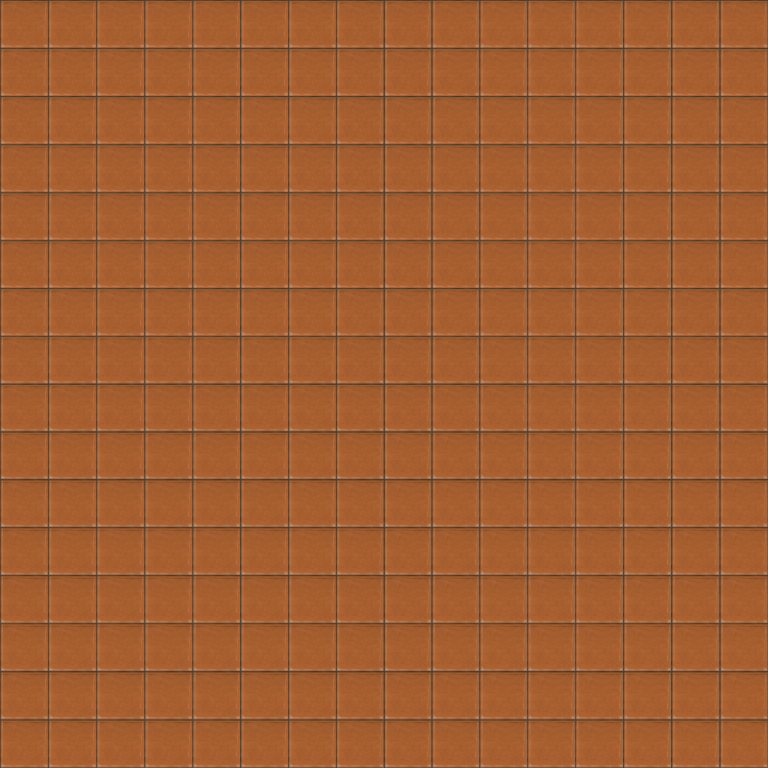
Give the GLSL for this pattern, as a WebGL 2 fragment shader.

```glsl
#version 300 es
precision highp float;
// Square terracotta tiles, 16 by 16, with thin dark grout and worn pale edges.
uniform vec2 u_resolution;
out vec4 fragColor;

float hash(vec2 p) {
    vec3 q = fract(vec3(p.xyx) * 0.1031);
    q += dot(q, q.yzx + 33.33);
    return fract((q.x + q.y) * q.z);
}

// Value noise that wraps after the given number of lattice steps.
float wrapNoise(vec2 p, vec2 period) {
    vec2 i = floor(p), f = fract(p);
    f = f * f * (3.0 - 2.0 * f);
    vec2 a = mod(i, period), b = mod(i + 1.0, period);
    return mix(mix(hash(a), hash(vec2(b.x, a.y)), f.x),
               mix(hash(vec2(a.x, b.y)), hash(b), f.x), f.y);
}

// Soft stripe of the given half width around zero, at least a pixel soft.
float stripe(float d, float halfWidth, float pixel) {
    float soft = max(pixel * 0.5, 0.006);
    return 1.0 - smoothstep(halfWidth - soft, halfWidth + soft, abs(d));
}

void main() {
    vec2 uv = gl_FragCoord.xy / u_resolution;
    // A slight drift lays the joints a little unevenly.
    vec2 grid = uv * 16.0 - 0.012 * sin(6.2831853 * uv) - vec2(0.004, -0.004);
    vec2 tile = fract(grid);
    float pixel = 16.0 / min(u_resolution.x, u_resolution.y);

    // Fired clay: broad clouds, horizontal brushing and fine grain.
    float cloud = wrapNoise(tile * 4.0, vec2(4.0)) - 0.5;
    float brushed = wrapNoise(tile * vec2(5.0, 16.0) + 7.0, vec2(5.0, 16.0)) - 0.5;
    float grain = wrapNoise(tile * 28.0, vec2(28.0)) - 0.5;
    vec3 color = vec3(0.646, 0.366, 0.184);
    color *= 1.0 + 0.045 * cloud + 0.04 * brushed + 0.06 * grain;
    color += vec3(0.028, 0.010, 0.006) * (0.5 - tile.y);

    // Glaze pooled near the top, and lighter bands at the left and right.
    float wave = 0.85 + 0.04 * sin(tile.x * 9.0);
    color += vec3(0.022, 0.022, 0.022) * stripe(tile.y - wave, 0.02, 0.06) * smoothstep(0.9, 0.2, tile.x);
    color += vec3(0.020, 0.015, 0.016) * (exp(-10.0 * tile.x) + exp(-14.0 * (1.0 - tile.x)));
    color *= 1.0 - 0.04 * smoothstep(0.84, 0.97, tile.y);

    // Worn rims in broken strokes: lower, left, and slanting at the right.
    vec3 rimColor = vec3(0.70, 0.52, 0.42);
    float wear = wrapNoise(tile * 11.0 + 3.0, vec2(11.0));
    float broken = smoothstep(0.35, 0.75, wear);
    float lowerRim = stripe(tile.y - 0.047, 0.014, pixel) * (0.25 + 0.5 * broken);
    float leftRim = stripe(tile.x - 0.047, 0.012, pixel) * (0.1 + 0.4 * broken);
    float rightRim = stripe(tile.x - 0.895 - 0.06 * tile.y, 0.008, pixel) * 0.45 * broken;
    float upperShade = stripe(tile.y - 0.945, 0.012, pixel) * broken;
    color *= 1.0 - 0.10 * upperShade;
    color = mix(color, rimColor, max(max(lowerRim, leftRim), rightRim));

    // Pale chips at the two lower corners.
    vec2 corner = vec2(min(tile.x, 1.0 - tile.x) - 0.055, tile.y - 0.05);
    color = mix(color, vec3(0.76, 0.60, 0.50), 0.6 * exp(-900.0 * dot(corner, corner)));

    // Grout on the tile borders, its strength changing a little per line.
    vec2 border = min(tile, 1.0 - tile);
    vec2 line = mod(floor(grid + 0.5), 16.0);
    float columnGrout = stripe(border.x, 0.014, pixel) * (0.8 + 0.2 * hash(vec2(line.x, 5.0)));
    float rowGrout = stripe(border.y, 0.014, pixel) * (0.8 + 0.2 * hash(vec2(9.0, line.y)));
    vec3 groutColor = vec3(0.29, 0.25, 0.195) * (0.85 + 0.3 * wear);
    color = mix(color, groutColor, max(columnGrout, rowGrout));

    fragColor = vec4(color, 1.0);
}
```
